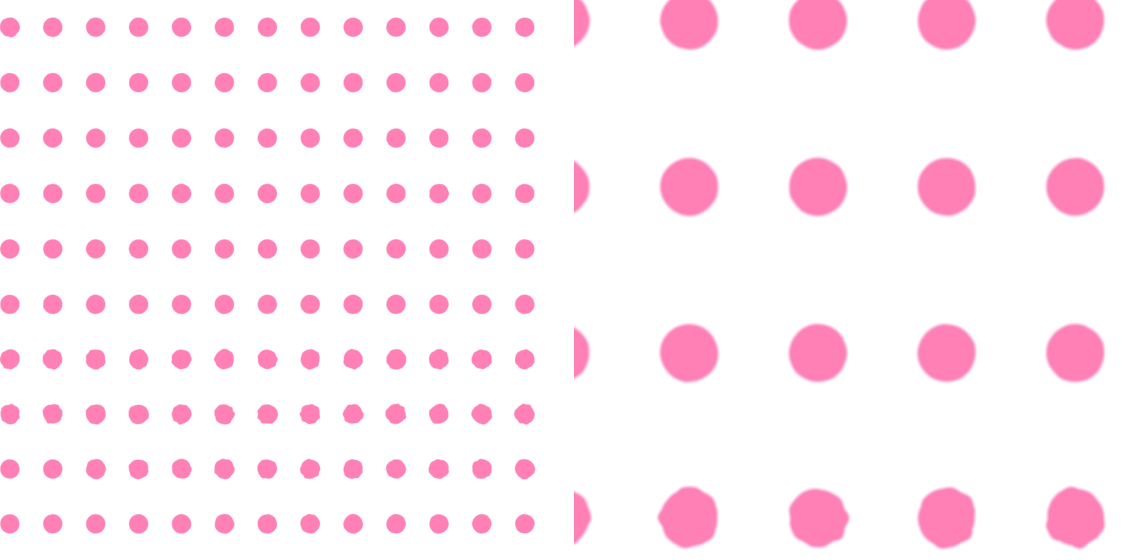
Left: the whole. Right: its middle third, enlarged.
This pattern is drawn by a WebGL 2 fragment shader. Its source:

```glsl
#version 300 es
precision highp float;
// Pink polka dots on white: 13 columns by 10 rows, edges roughened towards the bottom.

uniform vec2 u_resolution;
out vec4 fragColor;

// Lengths are in units of the canvas height
const vec2 GRID = vec2(13.0, 10.0);
const vec2 FIRST_DOT = vec2(0.0176, 0.0645);
const vec2 PITCH = vec2(0.0766, 0.0980);
const float UPPER_PITCH_GAIN = 0.00098;  // extra row spacing above UPPER_ROW
const float UPPER_ROW = 4.0;
const float RADIUS = 0.0171;
const float SOFTNESS = 0.0016;
const float ROUGHNESS = 0.0026;
const float TEETH = 18.0;                // bumps around a worn rim
const float BASE_WEAR = 0.15;
const float ODD_WEAR = 0.65;             // wear of the rare odd dots above
const float ODD_SHARE = 0.05;
const float WORN_ROW = 2.0;              // row with the roughest rims
const float RIM_TINT = 0.45;

const vec3 PAPER = vec3(1.0);
const vec3 PINK = vec3(1.0, 0.50, 0.71);
const vec3 ORCHID = vec3(0.94, 0.52, 0.77);
const float TAU = 6.2831853;

float hash(vec2 p) {
    return fract(sin(dot(p, vec2(127.1, 311.7))) * 43758.5453);
}

// Smooth noise around the rim, periodic over one turn
float rimNoise(float angle, float seed) {
    float t = (angle / TAU + 0.5) * TEETH;
    float i = floor(t);
    float a = hash(vec2(mod(i, TEETH), seed));
    float b = hash(vec2(mod(i + 1.0, TEETH), seed));
    return mix(a, b, smoothstep(0.0, 1.0, t - i));
}

// Rough lower rows, spreading from the right; scattered odd dots elsewhere
float dotWear(vec2 cell) {
    float offset = (cell.y - WORN_ROW) / 2.0;
    float band = exp(-offset * offset) * step(cell.y, WORN_ROW + 1.5);
    band *= step(4.5 - 3.0 * cell.y, cell.x);
    float odd = ODD_WEAR * step(1.0 - ODD_SHARE, hash(cell + 7.3));
    return max(BASE_WEAR, max(band, odd));
}

void main() {
    vec2 p = gl_FragCoord.xy / u_resolution.y;
    p.x *= (510.0 / 512.0) * u_resolution.y / u_resolution.x;

    // Nearest dot
    vec2 pitch = PITCH + vec2(0.0, 0.5 * UPPER_PITCH_GAIN);
    vec2 cell = clamp(round((p - FIRST_DOT) / pitch), vec2(0.0), GRID - 1.0);
    vec2 center = FIRST_DOT + cell * PITCH;
    center.y += UPPER_PITCH_GAIN * max(cell.y - UPPER_ROW, 0.0);

    // Disc with a worn rim
    vec2 q = p - center;
    float angle = atan(q.y, q.x + 1e-6);
    float bump = rimNoise(angle, hash(cell) * 50.0) - 0.25;
    float dist = length(q) - RADIUS - ROUGHNESS * dotWear(cell) * bump;

    // Soft edge with a slightly cooler rim
    float soft = max(SOFTNESS, 0.75 / u_resolution.y);
    float cover = 1.0 - smoothstep(-soft, soft, dist);
    float rim = smoothstep(-2.0 * soft, 0.0, dist) * RIM_TINT * hash(cell + floor(angle * 3.0));
    vec3 ink = mix(PINK, ORCHID, rim);
    fragColor = vec4(mix(PAPER, ink, cover), 1.0);
}
```
